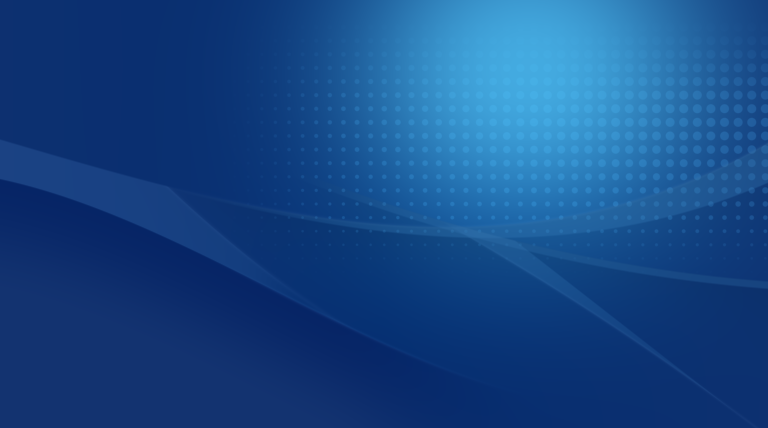
This background is drawn by a WebGL 2 fragment shader. Its source:

```glsl
#version 300 es
precision highp float;

uniform vec2 u_resolution;
out vec4 fragColor;

// Soft coverage: 1 where the signed height d is positive
float above(float d) {
    float w = 1.2 / u_resolution.y;
    return smoothstep(-w, w, d);
}

// Region between two curve heights
float band(float y, float low, float high) {
    return above(y - low) * above(high - y);
}

// Thin glowing line around a curve
float rim(float d, float width) {
    return exp(-d * d / (width * width));
}

// Halftone grid, growing toward the upper right
float halftone(vec2 p, vec2 uv) {
    const float pitch = 0.0318;
    vec2 cell = (p - vec2(0.707, 0.4916)) / pitch;
    vec2 center = (floor(cell + 0.5) * pitch + vec2(0.707, 0.4916));
    float growth = smoothstep(0.33, 0.72, center.y) * smoothstep(0.3, 1.5, center.x);
    float radius = mix(0.0022, 0.0105, growth);
    float aa = 0.8 / u_resolution.y;
    float dot_ = 1.0 - smoothstep(radius - aa, radius + aa, length(p - center));
    float fade = smoothstep(0.28, 0.46, uv.x) * smoothstep(0.34, 0.5, uv.y);
    return dot_ * fade * (1.0 - smoothstep(0.72, 0.98, uv.y));
}

void main() {
    vec2 uv = gl_FragCoord.xy / u_resolution;
    vec2 p = gl_FragCoord.xy / u_resolution.y;
    float x = uv.x, y = uv.y;

    // Curves sweeping across the canvas
    float sweep = 0.674 + x * (-0.525 + x * (-0.008 + 0.525 * x));
    float hill = 0.581 + x * (-0.382 + x * (-1.466 + 1.386 * x));
    float bt = x - 0.365;
    float crossing = 0.616 + bt * (-0.725 + 0.463 * bt);
    float ft = x - 0.215;
    float fold = 0.57 + ft * (-1.7 + 1.2 * ft);
    float tailTop = min(0.447 - 1.4 * (x - 0.664), crossing);
    float tt = x - 0.573;
    float tailLow = 0.484 - tt * (1.0 + 0.42 * tt);

    // Blue field with a cyan glow
    vec3 color = mix(vec3(0.02, 0.17, 0.43), vec3(0.05, 0.19, 0.44), abs(x - 0.5) * 2.0);
    vec2 q = p - vec2(1.235, 0.845);
    q /= vec2(0.43, q.y > 0.0 ? 0.38 : 0.36);
    float glow = exp(-pow(dot(q, q), 1.1));
    color = mix(color, vec3(0.265, 0.665, 0.875), glow);
    vec2 haze = (p - vec2(1.2, 0.43)) / vec2(0.5, 0.25);
    color += vec3(0.0, 0.05, 0.07) * exp(-dot(haze, haze));

    // Shade beneath the long sweep and the crossing curve
    float under = above(sweep - y);
    color *= 1.0 - 0.1 * under * exp(-max(sweep - y, 0.0) * 7.0) * smoothstep(0.1, 0.4, x);
    float shade = above(crossing - y) * smoothstep(0.36, 0.5, x);
    color *= 1.0 - 0.09 * shade * exp(-max(crossing - y, 0.0) * 9.0);

    // Dots
    color += vec3(0.05, 0.10, 0.11) * halftone(p, uv) * (1.0 - 0.75 * glow);

    // Broad band on the left, split by a fold
    float leftBand = band(y, hill, sweep);
    color += vec3(0.035, 0.045, 0.045) * leftBand * above(fold - y) * (1.0 - smoothstep(0.3, 0.42, x));
    color += vec3(0.02, 0.025, 0.03) * leftBand * (1.0 - smoothstep(0.18, 0.45, x));
    color += 0.018 * rim(y - fold, 0.006) * leftBand;

    // Lower left hill, darkest along its edge
    float depth = max(hill - y, 0.0);
    vec3 hillColor = mix(vec3(0.025, 0.145, 0.4), vec3(0.075, 0.2, 0.44), smoothstep(0.0, 0.28, depth));
    float hillFade = 1.0 - smoothstep(0.42, 0.72, x);
    color = mix(color, hillColor, above(hill - y) * hillFade);
    color += vec3(0.025, 0.035, 0.04) * rim(y - hill, 0.004) * hillFade * smoothstep(0.25, 0.4, x);

    // Ribbon widening to the right
    float sweepLow = sweep - 0.004 - 0.089 * pow(x, 2.9);
    float ribbon = band(y, sweepLow, sweep) * smoothstep(0.2, 0.55, x);
    color = mix(color, vec3(0.22, 0.5, 0.74), 0.3 * ribbon);
    color += 0.02 * rim(y - sweep, 0.004) * smoothstep(0.15, 0.4, x);

    // Slim crossing ribbon
    float slim = band(y, crossing - 0.017, crossing) * smoothstep(0.36, 0.55, x);
    color = mix(color, vec3(0.2, 0.46, 0.7), 0.28 * slim);

    // Tapering tail down to the right
    float tail = band(y, tailLow, tailTop) * smoothstep(0.56, 0.62, x);
    color = mix(color, vec3(0.2, 0.46, 0.7), tail * mix(0.32, 0.18, smoothstep(0.6, 0.95, x)));
    color += 0.025 * rim(y - tailLow, 0.004) * smoothstep(0.57, 0.68, x);

    fragColor = vec4(color, 1.0);
}
```
